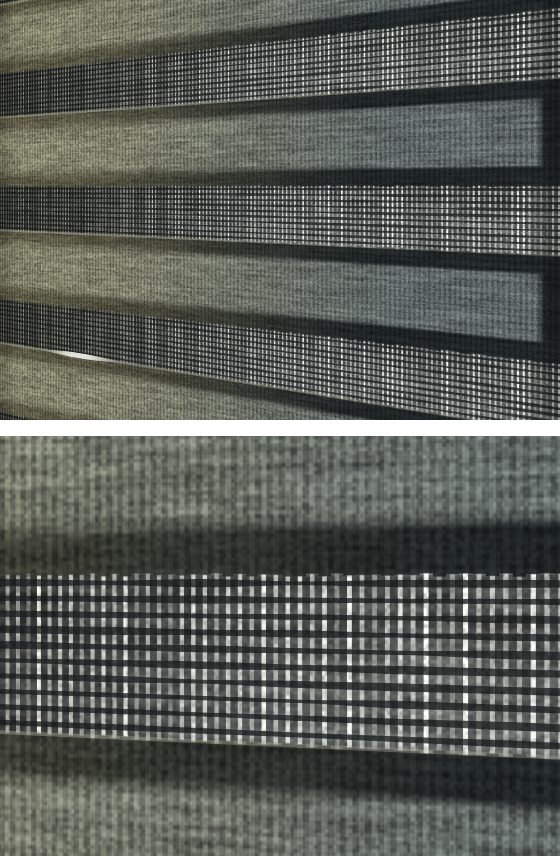
Top: the whole. Bottom: its middle third, enlarged.
This texture is drawn by a Shadertoy shader. Its source:

```glsl
const float SHEER_SHARE = 0.39;   // sheer part of one band period
const float WIDEN = 0.582;        // growth of the bands toward the right
const float THREADS = 232.0;
const float ROWS = 26.0;          // cross threads per period

float hash(vec2 p) {
    p = fract(p * vec2(0.1031, 0.1137));
    p += dot(p, p.yx + 33.33);
    return fract((p.x + p.y) * p.x * 17.0);
}

float noise(vec2 p) {
    vec2 i = floor(p), f = fract(p);
    f = f * f * (3.0 - 2.0 * f);
    return mix(mix(hash(i), hash(i + vec2(1, 0)), f.x),
               mix(hash(i + vec2(0, 1)), hash(i + vec2(1, 1)), f.x), f.y);
}

// Repeating line that fades to its mean where it gets too fine
float thread(float x, float halfWidth) {
    float w = fwidth(x);
    float aa = 0.6 * w;
    float d = abs(fract(x) - 0.5);
    float line = 1.0 - smoothstep(halfWidth - aa, halfWidth + aa, d);
    return mix(line, 2.0 * halfWidth, smoothstep(0.45, 0.85, w));
}

// Dense cloth with a soft lit panel between two shadows
vec3 clothColor(float u, float phase, vec2 weave, float streak, float grain) {
    vec3 lit = mix(vec3(0.51, 0.51, 0.42), vec3(0.37, 0.40, 0.395), smoothstep(0.05, 0.75, u));
    vec3 shade = mix(vec3(0.36, 0.35, 0.27), vec3(0.125, 0.145, 0.15), smoothstep(0.0, 0.7, u));
    float soft = mix(0.06, 0.012, smoothstep(0.0, 0.8, u));
    float panel = smoothstep(0.50 - soft, 0.50 + soft, phase)
                * (1.0 - smoothstep(0.885 - soft, 0.885 + soft, phase))
                * (1.0 - smoothstep(0.955, 0.975, u));
    float rib = thread(weave.x, 0.25) - 0.5;
    float row = thread(weave.y, 0.16) - 0.32;
    float texture_ = 1.0 + 0.22 * rib - 0.14 * row * u
                   + 0.42 * (streak - 0.5) + 0.40 * (grain - 0.5);
    return mix(shade, lit, panel) * texture_;
}

// Open mesh: pale upright threads, dark uneven cross threads
vec3 sheerColor(float u, float phase, vec2 weave, float streak, float grain) {
    float depth = phase / SHEER_SHARE;
    float glow = smoothstep(0.0, 0.65, u) * mix(0.65, 1.0, smoothstep(0.1, 0.6, depth));
    vec3 gap = mix(vec3(0.13, 0.135, 0.125), vec3(0.36, 0.38, 0.375), glow);
    gap *= 0.65 + 0.7 * streak;
    float brightness = 0.7 + 0.6 * hash(vec2(floor(weave.x), 7.0));
    vec3 pale = mix(vec3(0.44, 0.44, 0.39), vec3(0.71, 0.72, 0.70), smoothstep(0.0, 0.5, u));
    vec3 color = mix(gap, pale * brightness, thread(weave.x, 0.19));
    float weight = 0.10 + 0.16 * noise(vec2(weave.x * 0.12, floor(weave.y) * 5.3));
    color = mix(color, vec3(0.10, 0.115, 0.12), 0.78 * thread(weave.y, weight));
    return color * (0.82 + 0.36 * grain);
}

void mainImage(out vec4 fragColor, in vec2 fragCoord) {
    vec2 uv = fragCoord / iResolution.xy;
    float u = uv.x;

    // Perspective coordinates: bands fan out toward the right
    float scale = 1.0 + WIDEN * u;
    float across = u / scale;
    float v = (0.5564 - uv.y) / (0.268 * scale);
    float phase = fract(v);
    vec2 weave = vec2(across * THREADS, v * ROWS);

    // Fibre variation
    float streak = 0.6 * noise(vec2(across * 34.0, v * 64.0) + 40.0)
                 + 0.4 * noise(vec2(across * 90.0, v * 105.0) + 90.0);
    float grain = noise(uv * vec2(430.0, 320.0) + 11.0);

    // Slightly frayed border between cloth and mesh
    float fray = 0.008 * (hash(vec2(floor(weave.x), 3.0)) - 0.5);
    float halfBand = 0.5 * SHEER_SHARE;
    float border = abs(fract(v - halfBand + 0.5) - 0.5) - halfBand + fray;
    float aa = fwidth(v);
    float sheer = 1.0 - smoothstep(-aa, aa, border);

    vec3 color = mix(clothColor(u, phase, weave, streak, grain),
                     sheerColor(u, phase, weave, streak, grain), sheer);

    // Pale hem below each mesh band
    float hem = 1.0 - smoothstep(0.003, 0.003 + 1.2 * aa, abs(phase - SHEER_SHARE));
    color = mix(color, vec3(0.66, 0.66, 0.58), hem * mix(0.6, 0.25, u));

    // Sliver of daylight under the lowest mesh band
    float taper = smoothstep(0.07, 0.13, u) * (1.0 - smoothstep(0.15, 0.23, u));
    float sliver = 1.0 - smoothstep(0.0, aa, abs(v - 1.0 - SHEER_SHARE) - 0.016 * taper);
    color = mix(color, vec3(0.88, 0.89, 0.85), sliver * taper);

    // Darker frame edges
    float edge = mix(0.82, 1.0, smoothstep(0.0, 0.035, u))
               * mix(1.0, 0.78, smoothstep(0.96, 0.985, u));
    fragColor = vec4(clamp(color * edge, 0.0, 1.0), 1.0);
}
```
